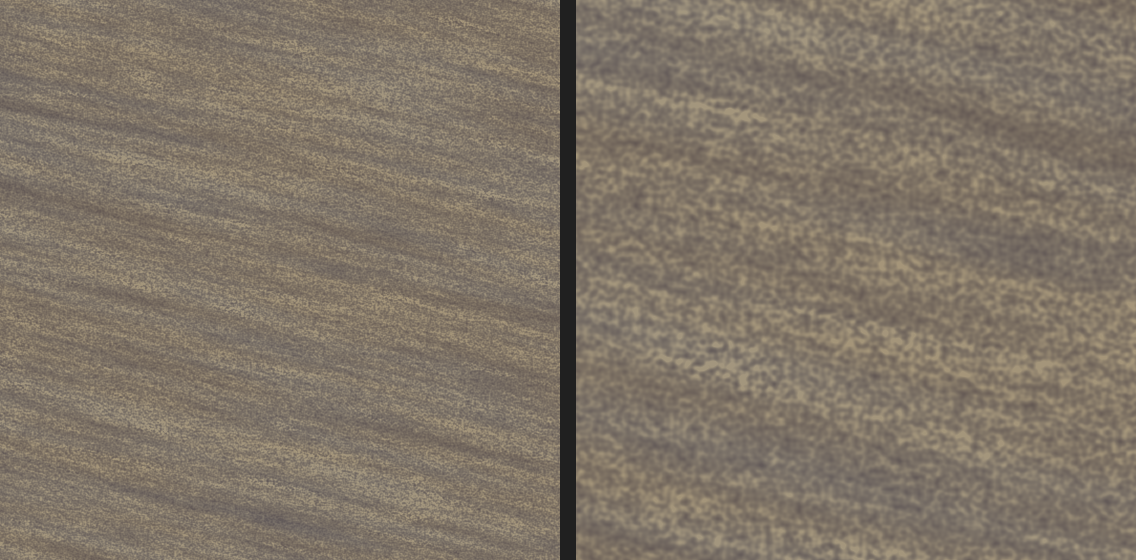
Left: the whole. Right: its middle third, enlarged.
A WebGL 2 fragment shader for this texture:

```glsl
#version 300 es
precision highp float;

uniform vec2 u_resolution;
out vec4 fragColor;

const float TILT = 0.236;
const vec3 DARK = vec3(0.420, 0.380, 0.356);
const vec3 MID = vec3(0.494, 0.452, 0.402);
const vec3 LIGHT = vec3(0.608, 0.556, 0.466);
const vec3 COOL_SHIFT = vec3(-0.006, 0.005, 0.021);

// Integer hash turned into a unit gradient
vec2 gradientAt(ivec2 cell, uint seed) {
    uvec2 c = uvec2(cell);
    uint h = c.x * 1597u ^ c.y * 51749u ^ seed * 7919u;
    h = (h ^ (h >> 15)) * 73471u;
    h = (h ^ (h >> 13)) * 91193u;
    h ^= h >> 16;
    float angle = float(h & 65535u) / 65536.0 * 6.28319;
    return vec2(cos(angle), sin(angle));
}

float gradientNoise(vec2 p, uint seed) {
    ivec2 cell = ivec2(floor(p));
    vec2 f = fract(p);
    vec2 w = f * f * f * (f * (f * 6.0 - 15.0) + 10.0);
    float a = dot(gradientAt(cell, seed), f);
    float b = dot(gradientAt(cell + ivec2(1, 0), seed), f - vec2(1, 0));
    float c = dot(gradientAt(cell + ivec2(0, 1), seed), f - vec2(0, 1));
    float d = dot(gradientAt(cell + ivec2(1, 1), seed), f - vec2(1, 1));
    return mix(mix(a, b, w.x), mix(c, d, w.x), w.y);
}

// Noise that fades out once its cells become smaller than a pixel
float filteredNoise(vec2 p, vec2 frequency, float pixel, uint seed) {
    float cellsPerPixel = max(frequency.x, frequency.y) * pixel;
    float fade = 1.0 - smoothstep(0.6, 1.2, cellsPerPixel);
    return fade * gradientNoise(p * frequency, seed);
}

// Coordinates along and across the grain, gently bent
vec2 grainSpace(vec2 p, float tilt) {
    float c = cos(tilt);
    float s = sin(tilt);
    vec2 q = vec2(c * p.x - s * p.y, s * p.x + c * p.y);
    q.y += 0.010 * gradientNoise(q * vec2(1.2, 2.0), 1u);
    q.y += 0.003 * gradientNoise(q * vec2(8.0, 14.0), 2u);
    return q;
}

// Long bands and streaks, from wide to narrow
float streaks(vec2 q, float pixel) {
    float tone = 0.48 * filteredNoise(q, vec2(0.7, 10.0), pixel, 3u);
    tone += 0.72 * filteredNoise(q, vec2(1.2, 27.0), pixel, 4u);
    tone += 0.72 * filteredNoise(q, vec2(3.2, 58.0), pixel, 5u);
    tone += 0.62 * filteredNoise(q, vec2(12.0, 105.0), pixel, 6u);
    return tone;
}

// Thin dark seams that come and go along the grain
float seams(vec2 q) {
    float ridge = abs(gradientNoise(q * vec2(0.6, 10.0), 7u));
    float presence = smoothstep(0.0, 0.3, gradientNoise(q * vec2(1.2, 6.0), 8u));
    return presence * (1.0 - smoothstep(0.0, 0.08, ridge));
}

// Short fibres and fine speckle
float speckle(vec2 p, vec2 q, float pixel) {
    float tone = 0.65 * filteredNoise(q, vec2(50.0, 130.0), pixel, 9u);
    tone += 1.10 * filteredNoise(q, vec2(140.0, 225.0), pixel, 10u);
    tone += 1.20 * filteredNoise(p, vec2(267.0, 281.0), pixel, 11u);
    return tone;
}

vec3 toneColor(float tone) {
    vec3 shade = mix(MID, DARK, clamp(-tone, 0.0, 1.4));
    return mix(shade, LIGHT, clamp(tone, 0.0, 1.3));
}

void main() {
    float pixel = 1.0 / min(u_resolution.x, u_resolution.y);
    vec2 p = gl_FragCoord.xy * pixel;
    vec2 q = grainSpace(p, TILT);

    // Speckle is stronger on the pale streaks
    float bands = streaks(q, pixel);
    float fine = speckle(p, q, pixel);
    float tone = 0.04 + bands + fine * (1.0 + 0.4 * clamp(bands, -0.5, 0.8));
    tone -= 0.45 * seams(q);

    // Sparse golden flecks gathered in short runs
    float runs = filteredNoise(q, vec2(8.0, 46.0), pixel, 12u);
    tone += 0.5 * smoothstep(0.22, 0.5, runs) * (0.6 + fine);

    // Cool grey patches between the warmer streaks
    float cool = gradientNoise(q * vec2(1.4, 6.0), 13u);
    cool += 0.8 * gradientNoise(q * vec2(3.5, 36.0), 14u);
    vec3 color = toneColor(tone) + COOL_SHIFT * clamp(cool * 1.4, -0.5, 0.8);

    fragColor = vec4(color, 1.0);
}
```
